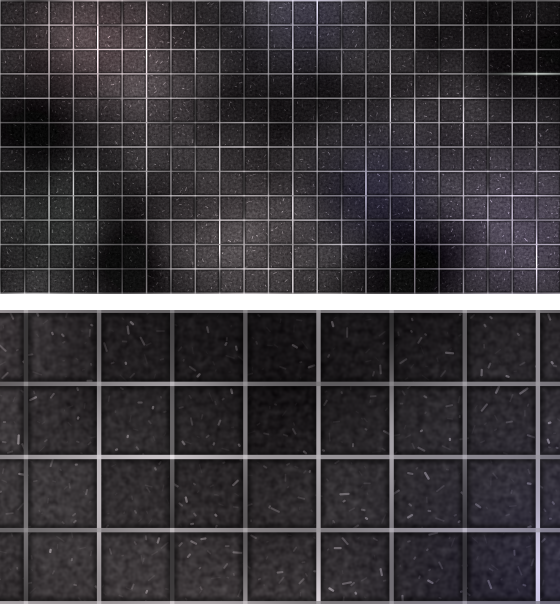
Top, the full canvas; bottom, a detail of the centre.
Give the GLSL for this pattern, as a WebGL 1 fragment shader.

```glsl
precision highp float;
// Dark speckled stone tiles in a thin steel grid, under soft coloured light.
uniform vec2 u_resolution;

#define ROWS 12.06
#define ORIGIN vec2(0.012, 0.03)
#define LINE_HALF_WIDTH 0.030
#define SHADOW_WIDTH 0.10
#define STONE vec3(0.156, 0.147, 0.154)
#define STEEL vec3(0.50, 0.49, 0.50)
#define GRAIN 0.090
#define TILE_VARIATION 0.035
#define AMBIENT_GAIN 2.1
#define FLECK_CELLS 5.0
#define FLECK_CHANCE 0.75
#define FLECK_LIGHT 0.33

vec2 hash2(vec2 p) {
  vec2 q = vec2(dot(p, vec2(127.1, 311.7)), dot(p, vec2(269.5, 183.3)));
  return fract(sin(q) * 43758.5);
}

float cornerSlope(vec2 cell, vec2 corner, vec2 f) {
  return dot(hash2(cell + corner) * 2.0 - 1.0, f - corner);
}

float gradientNoise(vec2 p) {
  vec2 i = floor(p);
  vec2 f = fract(p);
  vec2 w = f * f * f * (f * (f * 6.0 - 15.0) + 10.0);
  float low = mix(cornerSlope(i, vec2(0.0), f), cornerSlope(i, vec2(1.0, 0.0), f), w.x);
  float high = mix(cornerSlope(i, vec2(0.0, 1.0), f), cornerSlope(i, vec2(1.0), f), w.x);
  return mix(low, high, w.y);
}

float glow(vec2 p, vec2 center, vec2 radius) {
  vec2 d = (p - center) / radius;
  return exp(-dot(d, d));
}

// Broad pools of tinted light and shade, in tile units
vec3 ambientLight(vec2 p) {
  vec3 light = vec3(0.082, 0.060, 0.063) * glow(p, vec2(4.0, 10.4), vec2(2.9, 2.3));
  light += vec3(0.058, 0.056, 0.078) * glow(p, vec2(12.6, 11.4), vec2(2.3, 1.9));
  light += vec3(0.080, 0.070, 0.098) * glow(p, vec2(21.3, 2.6), vec2(3.3, 3.3));
  light += vec3(0.004, 0.003, 0.030) * glow(p, vec2(15.5, 4.2), vec2(2.2, 2.2));
  light += vec3(0.084, 0.077, 0.078) * glow(p, vec2(10.0, 2.4), vec2(3.2, 3.0));
  light += vec3(0.060, 0.055, 0.057) * glow(p, vec2(6.4, 7.8), vec2(2.3, 2.4));
  light += vec3(0.030, 0.037, 0.032) * glow(p, vec2(2.2, 3.0), vec2(2.0, 2.4));
  light += vec3(0.038, 0.035, 0.038) * glow(p, vec2(17.8, 7.8), vec2(3.0, 2.8));
  light -= 0.085 * glow(p, vec2(5.2, 1.3), vec2(1.6, 2.2));
  light -= 0.085 * glow(p, vec2(17.0, 0.9), vec2(2.1, 2.1));
  light -= 0.060 * glow(p, vec2(21.8, 10.0), vec2(4.2, 3.0));
  light -= 0.060 * glow(p, vec2(1.2, 6.7), vec2(2.6, 2.2));
  light -= 0.040 * glow(p, vec2(11.0, 7.6), vec2(3.4, 2.4));
  return AMBIENT_GAIN * (light + 0.040 * gradientNoise(p * 0.45 + 3.7));
}

// Short scattered mineral chips, each with its own angle, length and strength
float flecks(vec2 p, float pixel) {
  vec2 q = p * FLECK_CELLS;
  float aa = pixel * FLECK_CELLS;
  float light = 0.0;
  for (int y = -1; y <= 1; y++) {
    for (int x = -1; x <= 1; x++) {
      vec2 cell = floor(q) + vec2(float(x), float(y));
      vec2 look = hash2(cell + 61.9);
      vec2 kind = hash2(cell + 113.1);
      float angle = look.x * 6.2832;
      vec2 axis = vec2(cos(angle), sin(angle));
      vec2 d = q - cell - hash2(cell + 17.3);
      float reach = mix(0.03, 0.30, look.y * look.y);
      float along = clamp(dot(d, axis), -reach, reach);
      float edge = length(d - axis * along) - mix(0.03, 0.08, kind.y);
      float cover = clamp(0.5 - edge / aa, 0.0, 1.0);
      float strength = mix(0.12, 1.0, kind.y * kind.y * kind.y);
      light = max(light, cover * strength * step(kind.x, FLECK_CHANCE));
    }
  }
  return light;
}

void main() {
  float pixel = ROWS / u_resolution.y;
  vec2 p = gl_FragCoord.xy * pixel - ORIGIN;
  vec2 nearest = floor(p + 0.5);
  vec2 toLine = abs(p - nearest);
  vec3 ambient = ambientLight(p);
  vec3 stone = max(STONE + ambient, vec3(0.045));

  // Stone surface, rougher where it catches more light
  float grain = gradientNoise(p * 9.0) + 0.6 * gradientNoise(p * 17.0 + 5.1);
  vec3 color = stone + GRAIN * grain * (0.4 + 3.5 * stone.g);
  color += TILE_VARIATION * (hash2(floor(p) + 7.0).x - 0.5);
  color += FLECK_LIGHT * flecks(p, pixel) * (0.5 + 2.5 * stone);

  // Recessed shade beside the grid
  vec2 shade = 1.0 - smoothstep(vec2(LINE_HALF_WIDTH), vec2(LINE_HALF_WIDTH + SHADOW_WIDTH), toLine);
  color *= 1.0 - 0.45 * max(shade.x, shade.y);

  // Steel lines with uneven polish: x holds verticals, y holds horizontals
  vec2 cover = clamp((LINE_HALF_WIDTH - toLine) / pixel + 0.5, 0.0, 1.0);
  vec2 polish = vec2(gradientNoise(vec2(nearest.x * 0.73, p.y * 0.35)),
                     gradientNoise(vec2(p.x * 0.35, nearest.y * 0.73 + 40.0)));
  polish = vec2(0.96, 1.0) + vec2(1.5, 0.9) * polish;
  polish.x += 0.55 * (hash2(vec2(nearest.x, 2.0)).x - 0.5);
  polish = clamp(polish, 0.4, 1.6);
  vec3 steel = STEEL + 1.2 * ambient;
  color = mix(color, steel * polish.x, cover.x);
  color = mix(color, steel * polish.y, cover.y);
  color += 0.12 * cover.x * cover.y;

  // Glint running along one horizontal line
  color += vec3(0.40, 0.44, 0.41) * glow(p, vec2(21.9, 9.0), vec2(1.3, 0.055));
  gl_FragColor = vec4(clamp(color, 0.0, 1.0), 1.0);
}
```
